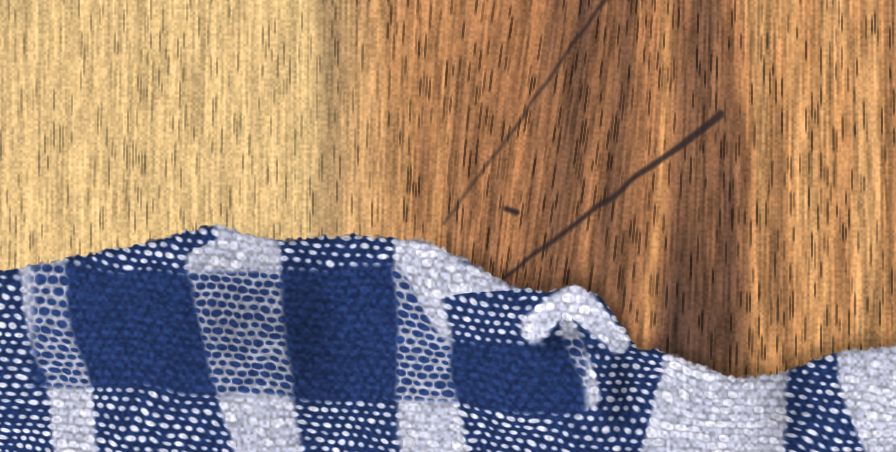
Write a Shadertoy shader that draws this texture.

```glsl
// A rumpled gingham cloth along the foot of a weathered wooden board.
// Wood: tone bands, stretched noise, hashed pores and two cracks.
// Cloth: a profile line, slanted stripes crossed by rows, a dotted weave.

const vec3 GOLD = vec3(.9, .76, .53);
const vec3 TAN = vec3(.7, .48, .32);
const vec3 AMBER = vec3(.8, .58, .37);
const vec3 UMBER = vec3(.31, .23, .2);
const vec3 NAVY = vec3(.17, .25, .45);
const vec3 CHALK = vec3(.88, .88, .94);
const vec2 STITCH = vec2(.025, .019); // size of a weave dot cell
const vec2 PORES = vec2(150, 13);     // wood pores per canvas height

// Upper outline of the cloth, left to right
const vec2 RIM[22] = vec2[22](
  vec2(0, .4), vec2(.155, .43), vec2(.31, .46), vec2(.415, .49),
  vec2(.49, .505), vec2(.545, .48), vec2(.635, .47), vec2(.78, .48),
  vec2(.945, .466), vec2(1.035, .425), vec2(1.13, .37),
  vec2(1.205, .355), vec2(1.27, .37), vec2(1.32, .35), vec2(1.37, .29),
  vec2(1.41, .23), vec2(1.48, .22), vec2(1.555, .19), vec2(1.63, .163),
  vec2(1.71, .17), vec2(1.865, .225), vec2(2, .236));

// Stripe borders: x at height 0.4, x at height 0
const vec2 STRIPE[9] = vec2[9](
  vec2(.047, .13), vec2(.142, .228), vec2(.415, .518),
  vec2(.63, .66), vec2(.873, .894), vec2(.964, 1.036),
  vec2(1.533, 1.425), vec2(1.766, 1.746), vec2(1.815, 1.9));

float hash(vec2 p) {
  vec3 q = fract(p.xyx * .1031);
  q += dot(q, q.yzx + 33.33);
  return fract((q.x + q.y) * q.z);
}

float noise(vec2 p) {
  vec2 i = floor(p), f = fract(p);
  f *= f * (3. - 2. * f);
  return mix(mix(hash(i), hash(i + vec2(1, 0)), f.x),
             mix(hash(i + vec2(0, 1)), hash(i + 1.), f.x), f.y);
}

vec2 wobble(vec2 p) { return vec2(noise(p), noise(p + 17.)) - .5; }

// Distance to a segment, and the position along it
vec2 segment(vec2 p, vec2 a, vec2 b) {
  vec2 d = b - a;
  float t = clamp(dot(p - a, d) / dot(d, d), 0., 1.);
  return vec2(length(p - a - d * t), t);
}

float below(float edge, float soft, float v) { return 1. - smoothstep(edge - soft, edge + soft, v); }
float band(float v, float mid, float width) { v = (v - mid) / width; return exp(-v * v); }
float blob(vec2 p, vec2 mid, vec2 size) { p = (p - mid) / size; return exp(-dot(p, p)); }

float rimHeight(float x) {
  float h = RIM[0].y;
  for (int i = 0; i < 21; i++) {
    vec2 a = RIM[i], b = RIM[i + 1];
    if (x >= a.x) h = mix(a.y, b.y, (x - a.x) / (b.x - a.x));
  }
  return h;
}

float pores(vec2 p) {
  vec2 g = p * PORES;
  g.y += 7. * hash(vec2(floor(g.x), 3));
  vec2 f = abs(fract(g) - .5);
  float pick = hash(floor(g));
  return smoothstep(.6, .95, pick) * below(.36, .14, f.x)
       * below(.15 + .25 * fract(pick * 57.), .12, f.y);
}

vec3 wood(vec2 p, float px) {
  vec2 g = p;
  g.x -= .14 * (p.y - .7) * band(p.x, 1.2, .25) + .012 * noise(p * vec2(3, 2));
  float x = g.x + .03 * (noise(g * vec2(14, 1.5)) - .5);
  float worn = smoothstep(.66, .95, x);
  vec3 c = mix(GOLD, TAN, worn);
  c = mix(c, AMBER, .75 * smoothstep(1.6, 1.68, x) + .55 * band(x, .93, .1));
  float dark = .3 * band(x, .73, .035) + .4 * band(x, 1.27, .17) + .7 * band(x, 1.535, .065)
             + .35 * blob(p, vec2(1.58, .27), vec2(.17, .2))
             + .7 * worn * (noise(g * vec2(28, 1.8)) - .5);
  c = mix(c, UMBER, clamp(dark, 0., .92));
  c = mix(c, GOLD, clamp(-dark, 0., .4));
  c = mix(c, AMBER, .75 * band(x, 1.455, .014));
  float fine = noise(g * vec2(170, 11)) + .6 * noise(g * vec2(75, 5)) - .8;
  c *= 1. + mix(.24, .42, worn) * fine + .2 * (noise(p * 170.) - .5);
  c *= 1. - pores(g) * mix(.28, .45, worn);
  // Wavering cracks and a small knot
  vec2 w = p + .008 * wobble(p * 22.);
  vec2 a = segment(w, vec2(1.342, 1), vec2(.984, .508));
  vec2 b = segment(w, vec2(1.593, .746), vec2(1.114, .386));
  float knot = segment(p, vec2(1.12, .538), vec2(1.143, .53)).x;
  float crack = .8 * below(.004, .003 + px, a.x) * (1. - .4 * a.y);
  crack = max(crack, .85 * below(mix(.008, .004, b.y), .003 + px, b.x));
  crack = max(crack, .9 * below(.006, .003 + px, knot));
  return mix(c, vec3(.19, .16, .17), crack);
}

vec3 cloth(vec2 p, float depth, float px) {
  vec2 q = p + .03 * wobble(p * 7.) + .008 * wobble(p * 30.);
  // Stripes bend over the folds
  float x = q.x - .09 * smoothstep(.43, .48, p.y) * below(.55, .05, p.x);
  x -= .8 * smoothstep(.335, .36, p.y) * max(p.x - .93, 0.);
  float parity = 1.;
  for (int i = 0; i < 9; i++)
    parity *= 1. - 2. * smoothstep(-.008, .008, x - mix(STRIPE[i].y, STRIPE[i].x, p.y / .4));
  float column = .5 - .5 * parity;
  float top = mix(.405, .25, smoothstep(.86, 1., p.x));
  float low = mix(.15, .09, min(p.x / 1.2, 1.));
  float row = 1. - below(top, .01, q.y) * smoothstep(-.01, .01, q.y - low);
  row = max(row, max(smoothstep(1.285, 1.31, p.x), below(.07, .02, p.x)));
  // Pale fold and the strip hanging from it
  vec2 crest = vec2(1.27, .338);
  float fold = min(segment(q, vec2(1.19, .283), crest).x, segment(q, crest, vec2(1.375, .25)).x);
  float pale = below(.032, .008, fold);
  float strip = below(.018, .008, segment(q, vec2(1.265, .28), vec2(1.305, .12)).x);
  column = max(column, max(pale, strip));
  row = max(row, pale);
  // Weave: offset oval dots, uneven in size and tone
  vec2 g = (q + .12 * q.yx) / STITCH;
  g.x += .5 * mod(floor(g.y), 2.);
  float pick = hash(floor(g));
  float size = mix(.27, .38, column) + .16 * (pick - .5);
  float stitch = below(size, .1 + 20. * px, length((fract(g) - .5) * vec2(.85, 1)));
  vec3 c = mix(NAVY, CHALK, mix(column * .92, row * (.75 + .25 * pick), stitch));
  c *= .84 + .2 * stitch + .34 * (noise(p * 140.) - .5);
  // Shaded hollows, lit fold, darker rim
  float shade = .3 * blob(p, vec2(1.235, .245), vec2(.06, .035)) * (1. - pale)
              + .35 * blob(p, vec2(1.37, .14), vec2(.035, .1))
              + .25 * blob(p, vec2(.68, .26), vec2(.06, .16))
              + .2 * blob(p, vec2(.52, .3), vec2(.1, .12))
              + .25 * blob(p, vec2(1.74, .1), vec2(.05, .12));
  return c * (1. - shade + .1 * pale) * (.8 + .2 * smoothstep(0., .02, depth));
}

void mainImage(out vec4 fragColor, in vec2 fragCoord) {
  vec2 p = fragCoord / iResolution.y;
  float px = 1. / iResolution.y;
  float depth = rimHeight(p.x) - p.y + .01 * (noise(p * 110.) - .5);
  float shadow = .3 * smoothstep(-.05, 0., depth) * smoothstep(.9, 1.1, p.x);
  vec3 c = mix(wood(p, px) * (1. - shadow), cloth(p, depth, px), smoothstep(-.002 - px, .002 + px, depth));
  fragColor = vec4(clamp(c, 0., 1.), 1);
}
```
